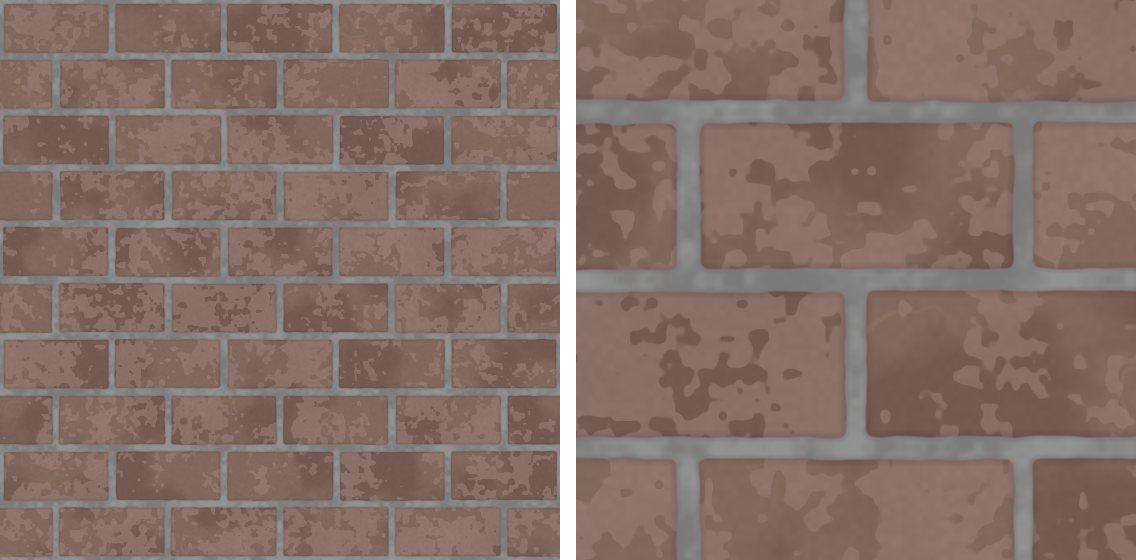
Left, the full canvas; right, a detail of the centre.
A Shadertoy shader for this texture:

```glsl
// Weathered brick wall in running bond: rounded box distances cut the bricks
// from grey mortar; wrapping value noise, shifted per brick, adds crusty pale
// patches, soft stains, faint veins and worn edges. Tiles on all four sides.

#define BRICKS vec2(5.0, 10.0)   // repeats across and down
#define JOINT 0.0132             // mortar width
#define CORNER 0.0045            // corner radius of a brick
#define WOBBLE 0.0022            // roughness of the brick outline
#define COVERAGE 0.515           // threshold of the pale patches
#define VARIATION 0.15           // change of that threshold between bricks
#define PALE vec3(0.565, 0.455, 0.423)
#define CLAY vec3(0.510, 0.405, 0.363)
#define DARK vec3(0.455, 0.350, 0.318)
#define VEIN vec3(0.580, 0.460, 0.385)
#define MORTAR_DARK vec3(0.485, 0.480, 0.478)
#define MORTAR_PALE vec3(0.570, 0.575, 0.573)

float hash(vec2 cell, float seed) {
    uvec3 q = uvec3(ivec3(cell, seed)) * uvec3(1597334673u, 3812015801u, 2798796415u);
    uint n = (q.x ^ q.y ^ q.z) * 1597334673u;
    n = (n ^ (n >> 15)) * 2246822519u;
    n ^= n >> 13;
    return float(n & 65535u) / 65535.0;
}

// Value noise over the unit square, wrapping after a whole number of cells
float noise(vec2 p, float cells, float seed) {
    p *= cells;
    vec2 i = floor(p), f = fract(p);
    f = f * f * (3.0 - 2.0 * f);
    vec2 a = mod(i, cells), b = mod(i + 1.0, cells);
    return mix(mix(hash(a, seed), hash(vec2(b.x, a.y), seed), f.x),
               mix(hash(vec2(a.x, b.y), seed), hash(b, seed), f.x), f.y);
}

float fbm(vec2 p, float cells, int octaves, float seed) {
    float sum = 0.0, total = 0.0, weight = 1.0;
    for (int i = 0; i < octaves; i++) {
        sum += weight * noise(p, cells, seed + float(i));
        total += weight;
        weight *= 0.5;
        cells *= 2.0;
    }
    return sum / total;
}

float roundedBox(vec2 p, vec2 halfSize, float radius) {
    vec2 d = abs(p) - halfSize + radius;
    return length(max(d, 0.0)) + min(max(d.x, d.y), 0.0) - radius;
}

vec3 mortarColor(vec2 uv, float dist) {
    float tone = 0.6 * fbm(uv, 24.0, 3, 40.0) + 0.4 * fbm(uv, 110.0, 2, 50.0);
    vec3 color = mix(MORTAR_DARK, MORTAR_PALE, smoothstep(0.28, 0.72, tone));
    // Dusty contact shadow beside the bricks
    float contact = 1.0 - smoothstep(0.0, 0.0035, dist);
    return mix(color, vec3(0.49, 0.46, 0.45), 0.5 * contact);
}

vec3 brickColor(vec2 uv, vec2 id, float dist) {
    vec2 p = uv + vec2(hash(id, 1.0), hash(id, 2.0));
    float wear = hash(id, 3.0) - 0.5;
    float cloud = fbm(p, 16.0, 4, 10.0);
    float grain = fbm(p, 96.0, 2, 20.0);
    float stain = fbm(p, 12.0, 3, 30.0);

    // Fired clay with soft stains
    float tone = stain + 0.15 * (hash(id, 4.0) - 0.5) + 0.12 * (grain - 0.5);
    vec3 color = mix(DARK, CLAY, smoothstep(0.28, 0.58, tone));

    // Faint curved veins on some bricks
    float ridge = abs(fbm(p, 18.0, 3, 60.0) - 0.5);
    float vein = (1.0 - smoothstep(0.0, 0.025, ridge)) * smoothstep(0.5, 0.65, stain);
    color = mix(color, VEIN, 0.5 * vein * step(0.45, hash(id, 5.0)));

    // Pale crust with crisp, speckled borders
    float crust = 0.58 * cloud + 0.42 * grain;
    float limit = COVERAGE + VARIATION * wear;
    float patches = smoothstep(limit - 0.018, limit + 0.018, crust);
    vec3 pale = PALE * (0.95 + 0.10 * stain);
    color = mix(color, pale, 0.9 * patches);

    // Darker worn rim and fine surface grain
    float rim = smoothstep(-0.005, 0.0, dist);
    color *= 1.0 - 0.10 * rim * (0.5 + cloud);
    return color * (0.98 + 0.04 * noise(p, 256.0, 70.0));
}

void mainImage(out vec4 fragColor, in vec2 fragCoord) {
    vec2 uv = fragCoord / iResolution.xy;

    // Running bond: even rows are shifted by half a brick
    vec2 grid = uv * BRICKS;
    float row = floor(grid.y);
    grid.x += 0.5 * (1.0 - mod(row, 2.0));
    vec2 id = mod(floor(grid), BRICKS);
    vec2 local = (fract(grid) - 0.5) / BRICKS;

    // Slightly irregular size, placement and outline
    vec2 shift = 0.0016 * (vec2(hash(id, 6.0), hash(id, 7.0)) - 0.5);
    vec2 halfSize = 0.5 / BRICKS - 0.5 * JOINT;
    halfSize.x += 0.0016 * (hash(id, 8.0) - 0.3);
    float dist = roundedBox(local - shift, halfSize, CORNER);
    dist += WOBBLE * (fbm(uv, 64.0, 2, 80.0) - 0.5);

    float soft = max(0.0009, 0.75 / iResolution.y);
    float brick = 1.0 - smoothstep(-soft, soft, dist);
    vec3 color = mix(mortarColor(uv, dist), brickColor(uv, id, dist), brick);
    fragColor = vec4(color, 1.0);
}
```
